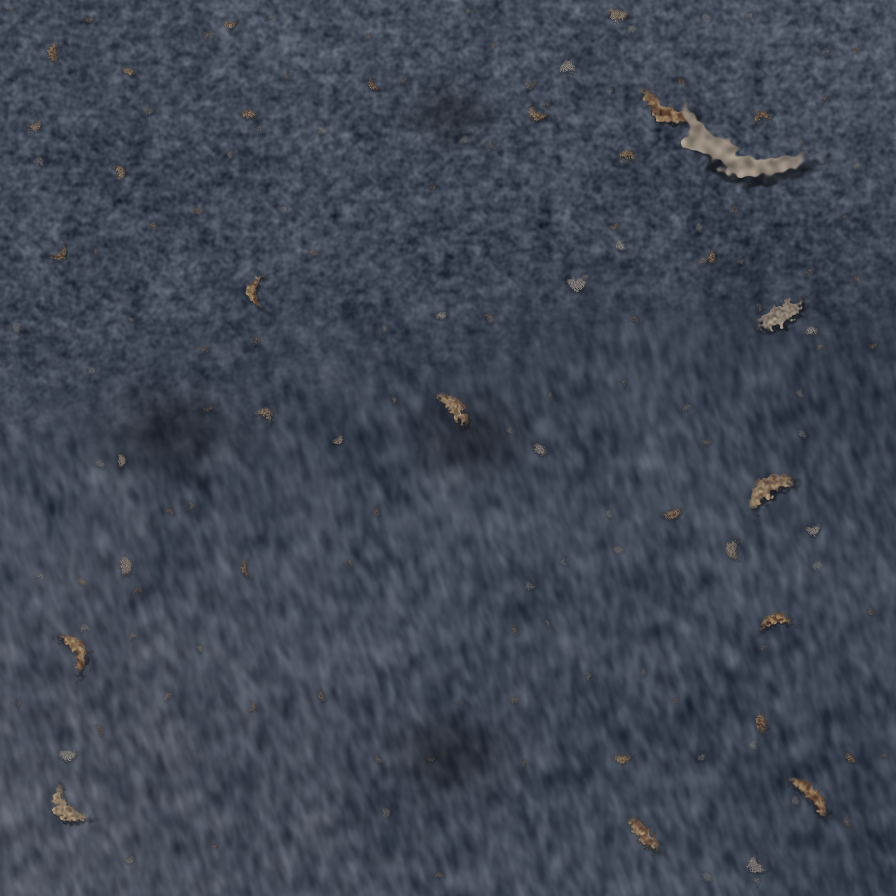
This texture is drawn by a Shadertoy shader. Its source:

```glsl
// Worn blue-grey ground, littered with dry leaf flakes, crumbs and dark smudges.
// Gradient noise gives crisp round grain above and slanted soft streaks below;
// each litter layer keeps at most one ragged flake in every cell of a grid.

#define GROUND vec3(0.236, 0.266, 0.318)
#define WARM_DUST vec3(0.032, 0.024, 0.019)
#define TAN vec3(0.60, 0.50, 0.37)
#define PALE vec3(0.58, 0.56, 0.53)
#define RUST vec3(0.38, 0.26, 0.19)
#define GRAIN_FREQ 105.0
#define GRAIN_CONTRAST 0.125
#define STREAK_LEAN 0.30
#define EDGE_SOFTNESS 0.0016

vec2 hash2(vec2 cell) {
    uvec2 v = uvec2(ivec2(cell));
    v = 1103515245u * ((v >> 1u) ^ v.yx);
    uint n = 1103515245u * (v.x ^ (v.y >> 3u));
    n ^= n >> 15u;
    n *= 1103515245u;
    return vec2(n >> 16u, (n >> 4u) & 65535u) / 65535.0;
}

float cornerSlope(vec2 cell, vec2 offset) {
    return dot(hash2(cell) * 2.0 - 1.0, offset);
}

float gradientNoise(vec2 p) {
    vec2 i = floor(p), f = p - i;
    vec2 w = f * f * (3.0 - 2.0 * f);
    vec2 e = vec2(1.0, 0.0);
    return 1.2 * mix(
        mix(cornerSlope(i, f), cornerSlope(i + e, f - e), w.x),
        mix(cornerSlope(i + e.yx, f - e.yx), cornerSlope(i + 1.0, f - 1.0), w.x), w.y);
}

mat2 rotation(float a) {
    float c = cos(a), s = sin(a);
    return mat2(c, -s, s, c);
}

// Approximate distance to a bent ellipse of half length 1
float leafDistance(vec2 q, float slim, float bend) {
    q.y += bend * (q.x * q.x - 0.3);
    return (length(vec2(q.x, q.y / slim)) - 1.0) * slim;
}

// One layer of litter: at most one flake per grid cell, more near the top
vec3 addFlakes(vec3 col, vec2 p, float cells, float chance,
               float halfLength, float slim, float opacity) {
    vec2 id = floor(p * cells);
    vec2 key = id + cells * 31.0;
    vec2 pick = hash2(key), place = hash2(key + 500.0);
    bool single = cells < 1.5;
    float margin = min(0.35, 1.8 * halfLength * cells);
    vec2 spot = single ? vec2(0.82, 0.83) : mix(vec2(margin), vec2(1.0 - margin), place);
    vec2 q = p - (id + spot) / cells;
    bool absent = pick.x > chance * mix(0.6, 1.4, p.y > 0.6 ? 1.0 : 0.3);
    if (absent || dot(q, q) > 4.0 * halfLength * halfLength) return col;

    vec2 form = hash2(key + 1300.0), look = hash2(key + 2700.0);
    float size = single ? halfLength : halfLength * mix(0.65, 1.25, pick.y);
    float angle = single ? -0.4 : 2.4 * form.x - 1.7;
    float bend = single ? -0.5 : 1.3 * (form.y - 0.5);
    float thin = slim * mix(0.75, 1.3, look.x);

    // Ragged outline and folds share two octaves of noise
    q = rotation(angle) * q / size;
    float fold = gradientNoise(q * 3.2 + key);
    float crumple = gradientNoise(q * 7.0 + key + 60.0);
    vec2 ragged = q + vec2(0.3, 0.8 * thin) * fold + vec2(0.0, 0.7 * thin) * crumple;

    // Contact shadow falls below and to the right
    vec2 drop = rotation(angle) * vec2(-0.08, 0.14);
    float shade = leafDistance(ragged + drop, thin, bend) * size;
    col *= 1.0 - 0.5 * opacity * smoothstep(0.004, -0.002, shade);

    float body = smoothstep(EDGE_SOFTNESS, -EDGE_SOFTNESS, leafDistance(ragged, thin, bend) * size);
    vec3 tint = mix(RUST, TAN, smoothstep(-0.35, 0.25, fold + 0.3 * (look.y - 0.4)));
    tint = mix(tint, PALE, 0.9 * smoothstep(0.45, 0.9, look.x));
    return mix(col, tint * (1.0 + 0.5 * crumple), body * opacity);
}

void mainImage(out vec4 fragColor, in vec2 fragCoord) {
    vec2 p = fragCoord / iResolution.y;
    float aspect = iResolution.x / iResolution.y;
    float broad = gradientNoise(p * 3.5 + 11.0);
    float patches = gradientNoise(p * 13.0 + 40.0);
    float clumps = gradientNoise(p * 42.0 + 90.0);

    // Crisp grain above, leaning streaks below a wavy slanted border
    float crisp = smoothstep(-0.10, 0.12, p.y - 0.52 - 0.18 * p.x / aspect - 0.12 * broad);
    vec2 s = rotation(STREAK_LEAN) * p * GRAIN_FREQ;
    float streaks = gradientNoise(s * vec2(0.95, 0.40))
                  + 0.45 * gradientNoise(s * vec2(1.7, 0.8) + 60.0);
    float grain = gradientNoise(p * GRAIN_FREQ * vec2(0.85, 1.05))
                + 0.7 * gradientNoise(p * GRAIN_FREQ * 1.9 + 30.0);
    float tone = GRAIN_CONTRAST * mix(0.9 * streaks, 1.1 * grain, crisp)
               + 0.07 * clumps + 0.05 * patches + 0.05 * broad;

    // Broad light: bright top, dusty lower left, dim middle band
    float dust = smoothstep(0.9, 0.0, length(p / vec2(aspect, 1.0)));
    float band = (p.y - 0.55) / 0.13;
    tone += 0.028 * smoothstep(0.6, 1.0, p.y) + 0.035 * dust - 0.018 * exp(-band * band);
    vec3 col = GROUND + tone * vec3(1.0, 1.02, 1.04);
    col += WARM_DUST * (dust + 0.6 * clumps + 0.5 * patches * (1.0 - crisp));

    // Soft dark smudges in a coarse grid
    vec2 cell = floor(p * 3.0);
    vec2 trait = hash2(cell + 210.0);
    vec2 q = p - (cell + 0.35 + 0.3 * hash2(cell + 340.0)) / 3.0;
    q *= vec2(0.8, 1.1) / mix(0.020, 0.040, trait.y);
    float smudge = exp(-dot(q, q) * (1.0 + 0.8 * clumps));
    col *= 1.0 - 0.36 * smudge * step(trait.x, 0.55);

    // Litter from faint specks up to one long curled leaf
    col = addFlakes(col, p, 15.0, 0.40, 0.0045, 0.55, 0.40);
    col = addFlakes(col, p, 9.0, 0.36, 0.0085, 0.50, 0.70);
    col = addFlakes(col, p, 5.0, 0.40, 0.024, 0.33, 0.92);
    col = addFlakes(col, p, 1.0, 2.0, 0.075, 0.14, 1.0);
    fragColor = vec4(clamp(col, 0.0, 1.0), 1.0);
}
```
